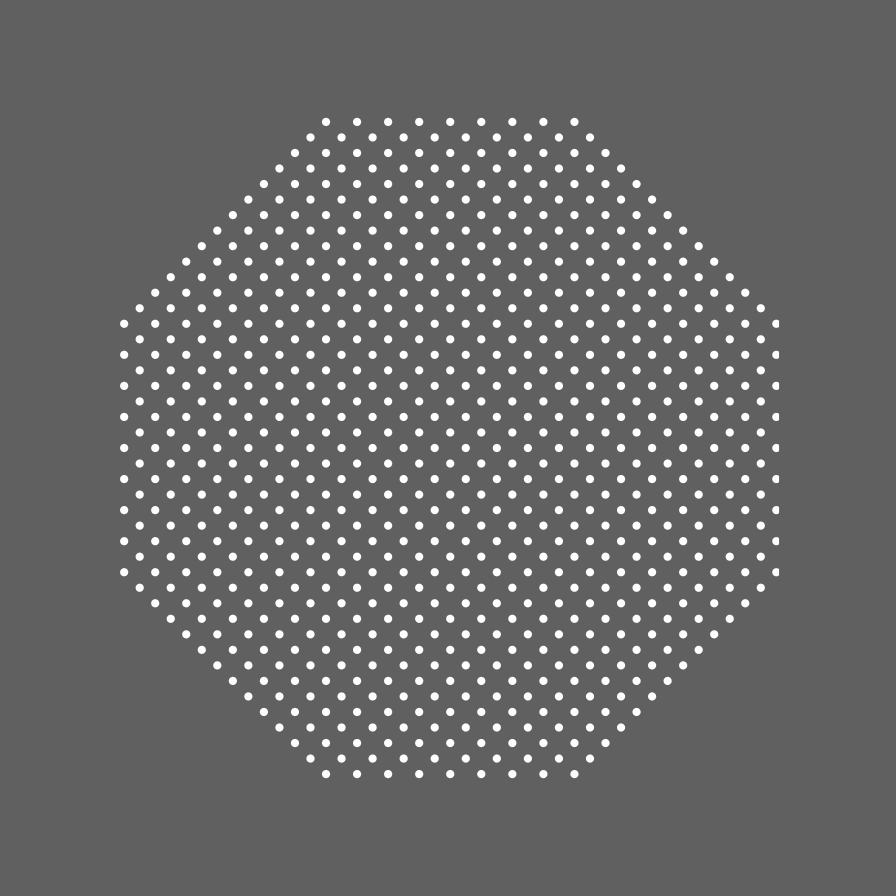
Give the GLSL for this pattern, as a WebGL 1 fragment shader.

```glsl
precision highp float;

uniform vec2 u_resolution;

const vec3 GREY = vec3(0.376);
const vec3 WHITE = vec3(0.995);
const vec2 CENTER = vec2(0.5025, 0.5);
const float PITCH = 0.01733;
const float DOT_RADIUS = 0.00455;
const float REACH = 21.0;
const float DIAGONAL_REACH = 29.0;
const float RIGHT_EDGE = 0.8695;

// Antialiased coverage of a signed distance
float coverage(float dist, float pixel) {
  return clamp(0.5 - dist / pixel, 0.0, 1.0);
}

// Checkerboard: only cells with an odd index sum hold a dot
float oddCell(vec2 cell) {
  return mod(cell.x + cell.y, 2.0);
}

// Octagon: square limits with cut corners, in cell indices
float insideOctagon(vec2 cell, float reach, float diagonalReach) {
  vec2 a = abs(cell);
  return step(max(a.x, a.y), reach + 0.5) * step(a.x + a.y, diagonalReach + 0.5);
}

float dotLattice(vec2 p, float pitch, float radius, float pixel) {
  vec2 cell = floor(p / pitch + 0.5);
  float disc = coverage(length(p - cell * pitch) - radius, pixel);
  return disc * oddCell(cell) * insideOctagon(cell, REACH, DIAGONAL_REACH);
}

void main() {
  float size = min(u_resolution.x, u_resolution.y);
  vec2 uv = (gl_FragCoord.xy - 0.5 * u_resolution) / size + 0.5;
  float pixel = 1.0 / size;

  float dots = dotLattice(uv - CENTER, PITCH, DOT_RADIUS, pixel);

  // The last column is trimmed by a straight edge
  dots *= coverage(uv.x - RIGHT_EDGE, pixel);

  gl_FragColor = vec4(mix(GREY, WHITE, dots), 1.0);
}
```
